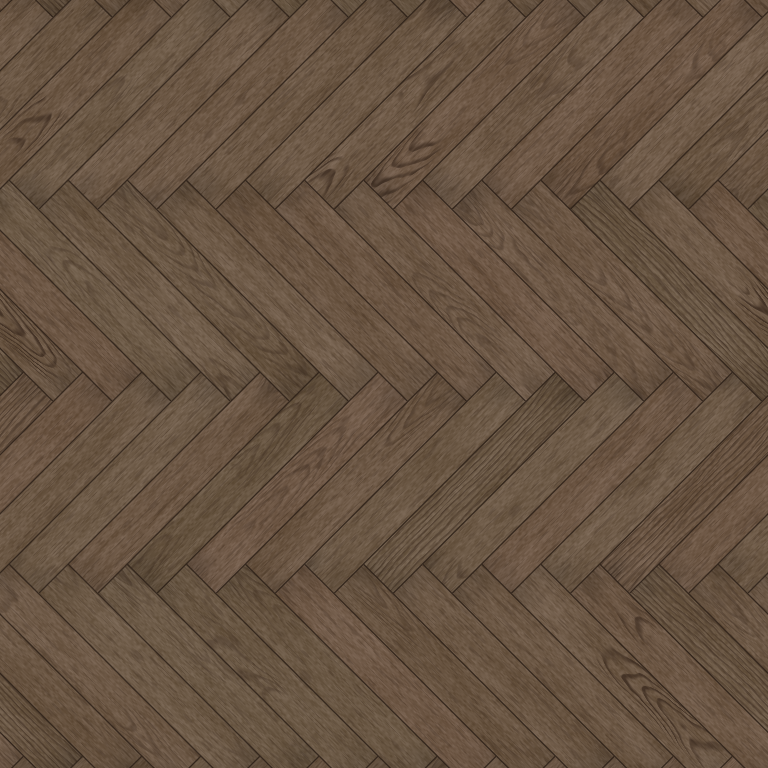
Write a three.js fragment shader that draws this texture.

```glsl
varying vec2 vUv;

float hash(vec2 p) {
  vec3 h = fract(p.xyx * 0.1031);
  h += dot(h, h.yzx + 33.33);
  return fract((h.x + h.y) * h.z);
}

float noise(vec2 p) {
  vec2 i = floor(p);
  vec2 f = fract(p);
  f = f * f * (3.0 - 2.0 * f);
  return mix(mix(hash(i), hash(i + vec2(1.0, 0.0)), f.x),
             mix(hash(i + vec2(0.0, 1.0)), hash(i + 1.0), f.x), f.y);
}

// Horizontal offset of the peaks on the k-th zigzag
float peakX(float k) {
  return 0.402 - 0.25 * mod(k, 2.0);
}

// Height of the k-th zigzag between two rows of planks
float zigzag(float x, float k) {
  return 3.25 * k + abs(fract(x - peakX(k)) - 0.5) - 0.25;
}

// Dark late-wood line with a soft and a sharp side
float growthLine(float phase) {
  float r = fract(phase);
  return smoothstep(0.45, 0.8, r) * (1.0 - smoothstep(0.86, 1.0, r));
}

void main() {
  // 13 planks across, 4 rows down
  vec2 q = vUv * 13.0 + vec2(0.0, 0.047);
  float row = floor(q.y / 3.25);
  float low = zigzag(q.x, row);
  float high = zigzag(q.x, row + 1.0);
  row += step(high, q.y) - step(q.y, low);

  // Plank coordinates: across 0 to 1, along 0 to 6.5
  float mirror = 1.0 - 2.0 * mod(row, 2.0);
  vec2 apex = vec2(mirror * peakX(row + 1.0), 3.25 * (row + 1.0) + 0.25);
  vec2 d = vec2(mirror * q.x, q.y) - apex;
  float plank = floor(d.x + d.y);
  float across = d.x + d.y - plank;
  float along = d.x - d.y - plank - 1.0;
  float edge = min(min(across, 1.0 - across), min(along, 6.5 - along));

  // Random traits of each plank
  vec2 id = vec2(mod(plank, 13.0), mod(row, 4.0));
  float tone = hash(id + 3.7);
  float figure = hash(id + 19.3);
  float warmth = hash(id + 41.9);
  vec2 shift = 90.0 * vec2(hash(id + 7.1), hash(id + 61.3));
  float grainX = hash(id + 83.1) < 0.5 ? along : 6.5 - along;
  vec2 grain = vec2(grainX, across);

  // Broad stains, fibres and pores
  float stain = noise(grain * vec2(0.6, 1.8) + shift);
  float streak = noise(grain * vec2(0.7, 8.0) + shift.yx);
  float fibre = noise(grain * vec2(2.4, 24.0) + shift);
  float speck = noise(grain * vec2(13.0, 36.0) + shift.yx);
  float pores = smoothstep(0.62, 0.88, noise(grain * vec2(2.6, 30.0) + shift + 31.0));

  // Straight stripes on a few planks, slender arches in patches on others
  float warp = noise(grain * vec2(0.7, 2.4) + shift + 13.0)
             + 0.12 * noise(grain * vec2(4.0, 9.0) + shift);
  float bend = across - mix(0.2, 0.8, hash(id + 29.7));
  float stripes = growthLine(across * 8.5 + warp * 1.8 + grainX * 0.15);
  float arches = growthLine(grainX * 1.3 + 17.0 * bend * bend + warp * 2.2);
  float patches = smoothstep(0.5, 0.75, noise(vec2(grainX * 0.7, 0.5) + shift + 47.0));
  patches *= 1.0 - smoothstep(0.3, 0.5, abs(bend));
  float striped = step(0.86, figure);
  float arched = step(0.2, figure) * (1.0 - striped);
  float rings = striped * stripes * 0.5
              + arched * arches * patches * mix(0.35, 0.85, smoothstep(0.5, 0.85, figure));
  rings *= 0.5 + 0.7 * fibre;

  // Wood colour
  vec3 umber = vec3(0.37, 0.29, 0.212);
  vec3 taupe = vec3(0.472, 0.392, 0.322);
  vec3 darkGrain = vec3(0.23, 0.165, 0.12);
  float light = 0.56 + 0.2 * (tone - 0.5) + 0.45 * (stain - 0.5)
              + 0.3 * (streak - 0.5) + 0.42 * (fibre - 0.5) + 0.65 * (speck - 0.5);
  vec3 color = mix(umber, taupe, light);
  color += (warmth - 0.5) * vec3(0.014, -0.004, 0.002);
  color = mix(color, darkGrain, pores * 0.24);
  color = mix(color, darkGrain, clamp(rings, 0.0, 0.8));

  // Smoky plank ends and dark seams
  float ends = 1.0 - smoothstep(0.0, 0.9, min(along, 6.5 - along));
  color *= 1.0 - 0.16 * ends * noise(grain * vec2(1.2, 3.0) + shift + 71.0);
  float seam = 1.0 - smoothstep(0.002, 0.03, edge);
  color = mix(color, vec3(0.15, 0.105, 0.075), seam * 0.75);

  gl_FragColor = vec4(color, 1.0);
}
```
